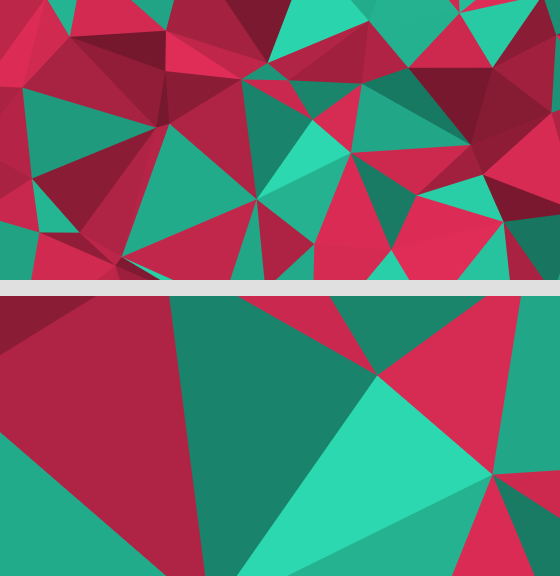
Top: the whole. Bottom: its middle third, enlarged.
Give the GLSL for this background, as a Shadertoy shader.

```glsl
// Low-poly mesh of flat crimson and teal triangles with crisp edges.
// A tilted grid of jittered vertices is cut into quads, each quad is split
// along a valid diagonal, and every triangle gets one hue and one shade.

const float PI = 3.14159265;
const float CELL = 0.26;    // grid spacing in canvas heights
const float TILT = 0.47;    // grid rotation in radians
const float JITTER = 0.94;  // share of a cell a vertex may roam
const float RED_SHARE = 0.61;
const vec3 CRIMSON = vec3(1.0, 0.2, 0.387);
const vec3 TEAL = vec3(0.2, 1.0, 0.812);
const vec2 CRIMSON_SHADES = vec2(0.45, 0.88);
const vec2 TEAL_SHADES = vec2(0.43, 0.91);

vec2 hash22(vec2 p) {
    vec3 q = fract(p.xyx * vec3(0.1031, 0.1030, 0.0973));
    q += dot(q, q.yzx + 33.33);
    return fract((q.xx + q.yz) * q.zy);
}

float cross2(vec2 a, vec2 b) {
    return a.x * b.y - a.y * b.x;
}

mat2 rotation(float angle) {
    float c = cos(angle), s = sin(angle);
    return mat2(c, s, -s, c);
}

// Each vertex stays inside its own cell, so the quads never overlap.
vec2 meshVertex(vec2 cell) {
    return cell + 0.5 + JITTER * (hash22(cell + 57.0) - 0.5);
}

// True when b and d lie on opposite sides of the line a-c.
bool separates(vec2 a, vec2 c, vec2 b, vec2 d) {
    return cross2(c - a, b - a) * cross2(c - a, d - a) < 0.0;
}

// Signed distance to the line a-b, positive on its right.
float edgeDistance(vec2 p, vec2 a, vec2 b) {
    return -cross2(normalize(b - a), p - a);
}

// Antialiased coverage of a counter-clockwise triangle.
float coverage(vec2 p, vec2 a, vec2 b, vec2 c, float pixel) {
    float d = max(edgeDistance(p, a, b),
                  max(edgeDistance(p, b, c), edgeDistance(p, c, a)));
    return clamp(0.5 - d / pixel, 0.0, 1.0);
}

// Layered sines that gather triangles of one hue into loose groups.
float hueGrouping(vec2 p) {
    return 0.20 * cos(PI * (p.x - 0.35))
         + 0.12 * sin(2.0 * PI * (p.x + p.y) + 0.6);
}

vec3 facetColor(vec2 id, vec2 center) {
    vec2 rnd = hash22(id + 19.0);
    bool isRed = rnd.x < RED_SHARE + hueGrouping(center);
    vec2 shades = isRed ? CRIMSON_SHADES : TEAL_SHADES;
    return (isRed ? CRIMSON : TEAL) * mix(shades.x, shades.y, rnd.y);
}

// Adds one triangle as premultiplied colour and weight.
vec4 facet(vec2 p, vec2 a, vec2 b, vec2 c, vec2 id, mat2 tilt, float pixel) {
    vec2 center = (a + b + c) / 3.0 * CELL * tilt;
    return vec4(facetColor(id, center), 1.0) * coverage(p, a, b, c, pixel);
}

// Splits the quad of one cell into two triangles.
vec4 quad(vec2 p, vec2 cell, mat2 tilt, float pixel) {
    vec2 a = meshVertex(cell);
    vec2 b = meshVertex(cell + vec2(1, 0));
    vec2 c = meshVertex(cell + vec2(1, 1));
    vec2 d = meshVertex(cell + vec2(0, 1));

    // Prefer the shorter diagonal unless it leaves the quad.
    bool shorter = distance(a, c) < distance(b, d);
    bool useAC = !separates(b, d, a, c) || (separates(a, c, b, d) && shorter);
    if (!useAC) {
        vec2 first = a;
        a = b; b = c; c = d; d = first;
    }
    vec2 id = cell * vec2(2, 1);
    return facet(p, a, b, c, id, tilt, pixel)
         + facet(p, a, c, d, id + vec2(1, 0), tilt, pixel);
}

void mainImage(out vec4 fragColor, in vec2 fragCoord) {
    mat2 tilt = rotation(TILT);
    vec2 p = tilt * (fragCoord / iResolution.y) / CELL;
    float pixel = 1.0 / (iResolution.y * CELL);

    // Only the four quads touching this cell can cover the point.
    vec4 sum = vec4(0.0);
    for (int y = -1; y <= 0; y++)
        for (int x = -1; x <= 0; x++)
            sum += quad(p, floor(p) + vec2(x, y), tilt, pixel);

    fragColor = vec4(sum.rgb / max(sum.a, 0.001), 1.0);
}
```
